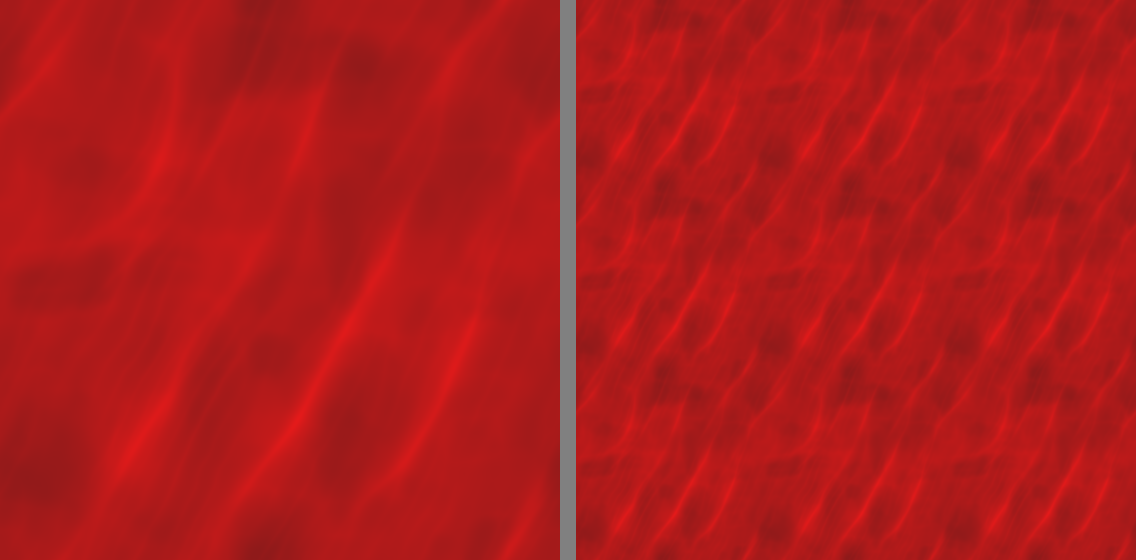
Left, the tile; right, the same tile 3 across and 3 down.
This texture is drawn by a three.js fragment shader. Its source:

```glsl
// Seamless red surface with soft slanted light ridges over dim, folded blotches.
varying vec2 vUv;

const vec2  GREEN_BLUE     = vec2(0.10, 0.10);
const float BASE_RED       = 0.630;
const float MIN_RED        = 0.56;
const float MAX_RED        = 0.91;
const float RIDGE_GAIN     = 0.18;
const float MINOR_GAIN     = 0.065;
const float BLOTCH_GAIN    = 0.19;
const float FOLD_GAIN      = 0.065;
const float STREAK_GAIN    = 0.04;
const float FINE_GAIN      = 0.03;
const float PATCH_DEPTH    = 0.06;
const float RIDGE_WIDTH    = 0.09;
const float MINOR_WIDTH    = 0.07;
const float EDGE_SOFTNESS  = 0.018;
const float RIDGE_BEND     = 0.5;
const float MINOR_BEND     = 0.8;
const float WARP           = 0.12;
const vec2  RIDGE_REPEATS  = vec2(4.0, -2.0);  // whole numbers keep the tile closed
const vec2  MINOR_REPEATS  = vec2(5.0, -3.0);

float hash(vec2 cell, float seed) {
  return fract(sin(dot(cell, vec2(127.1, 311.7)) + seed * 74.7) * 43758.5453);
}

// Value noise from 0 to 1 that wraps after one unit of p.
float wrapNoise(vec2 p, vec2 repeats, float seed) {
  vec2 q = p * repeats;
  vec2 cell = floor(q);
  vec2 f = q - cell;
  vec2 w = f * f * f * (f * (f * 6.0 - 15.0) + 10.0);
  vec2 a = mod(cell, repeats);
  vec2 b = mod(cell + 1.0, repeats);
  return mix(mix(hash(a, seed), hash(vec2(b.x, a.y), seed), w.x),
             mix(hash(vec2(a.x, b.y), seed), hash(b, seed), w.x), w.y);
}

float wrapFbm(vec2 p, float repeats, float seed) {
  float sum = 0.0;
  float gain = 0.54;
  for (int i = 0; i < 4; i++) {
    sum += gain * wrapNoise(p, vec2(repeats), seed + float(i));
    repeats *= 2.0;
    gain *= 0.5;
  }
  return sum;
}

float softAbs(float x) {
  return sqrt(x * x + EDGE_SOFTNESS * EDGE_SOFTNESS);
}

// Crest of height 1 along each whole step of the phase.
float crest(float phase, float width) {
  float d = softAbs(fract(phase) - 0.5) - EDGE_SOFTNESS;
  return exp(-d / width);
}

// Noise folded into creased ridges, near 0 on average.
float crease(vec2 p, vec2 repeats, float seed) {
  return 0.6 - softAbs(2.0 * wrapNoise(p, repeats, seed) - 1.0);
}

void main() {
  vec2 p = vUv;
  vec2 drift = vec2(wrapFbm(p, 4.0, 1.0), wrapFbm(p, 4.0, 5.0)) - 0.5;
  vec2 q = p + WARP * drift;
  vec2 bent = p + 0.5 * WARP * drift;
  vec2 slant = vec2(2.0 * bent.x - bent.y, bent.x);  // first axis runs across the ridges

  // Main ridges, bent and fading along their length
  float bend = RIDGE_BEND * (wrapNoise(p, vec2(3.0), 11.0) - 0.5)
             + 0.12 * (wrapNoise(p, vec2(8.0), 12.0) - 0.5);
  float power = mix(0.22, 1.0, smoothstep(0.25, 0.85, wrapNoise(p, vec2(4.0), 13.0)));
  float ridge = power * crest(dot(RIDGE_REPEATS, p) + bend, RIDGE_WIDTH);

  // Fainter ridges that cross and join them
  float minorBend = MINOR_BEND * (wrapNoise(p, vec2(3.0), 21.0) - 0.5);
  float minorPower = smoothstep(0.3, 0.8, wrapNoise(p, vec2(5.0), 22.0));
  float minor = minorPower * crest(dot(MINOR_REPEATS, p) + minorBend, MINOR_WIDTH);

  // Broad blotches, creased folds, slanted streaks and dark patches
  float blotch = wrapFbm(q, 4.0, 31.0) - 0.5;
  float fold = crease(q, vec2(6.0), 41.0);
  float streak = crease(slant, vec2(7.0, 5.0), 51.0);
  float fine = crease(slant, vec2(13.0, 8.0), 61.0)
             + 0.8 * crease(q, vec2(13.0), 71.0);
  float patches = smoothstep(0.55, 0.95, wrapNoise(q, vec2(8.0), 81.0));

  float red = BASE_RED + RIDGE_GAIN * ridge + MINOR_GAIN * minor
            + BLOTCH_GAIN * blotch + FOLD_GAIN * fold
            + STREAK_GAIN * streak + FINE_GAIN * fine - PATCH_DEPTH * patches;
  gl_FragColor = vec4(clamp(red, MIN_RED, MAX_RED), GREEN_BLUE, 1.0);
}
```
